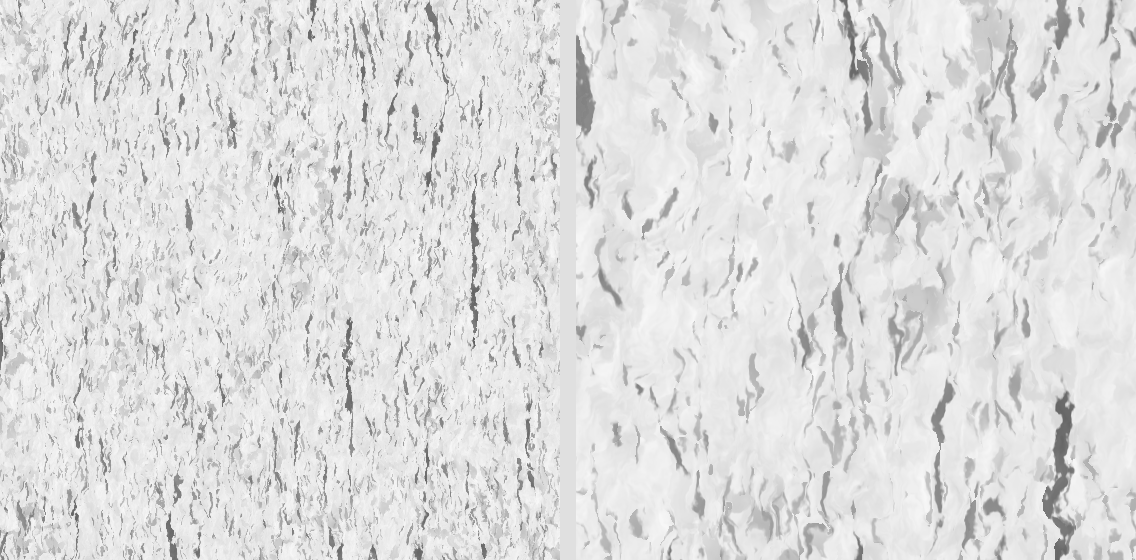
Left: the whole. Right: its middle third, enlarged.
Write a WebGL 1 fragment shader that draws this texture map.

```glsl
precision highp float;

// Pale, weathered bark: near-white plates with a fine vertical grain, split by
// broken dark fissures. Fissures are the steep borders of stretched cellular
// noise at four scales; layered noise adds relief, rough patches and flakes.

uniform vec2 u_resolution;

const float FISSURE_DARK = 0.43;
const float CRACK_GRAY = 0.50;
const float SLIVER_GRAY = 0.57;
const float NICK_GRAY = 0.66;
const float PLATE_WHITE = 0.921;
const float FLAKE_WHITE = 0.945;

vec2 hash2(vec2 p) {
  vec2 k = vec2(dot(p, vec2(127.1, 311.7)), dot(p, vec2(269.5, 183.3)));
  return fract(sin(k) * 43758.5453);
}

float valueNoise(vec2 p) {
  vec2 i = floor(p);
  vec2 f = fract(p);
  vec2 u = f * f * (3.0 - 2.0 * f);
  float low = mix(hash2(i).x, hash2(i + vec2(1.0, 0.0)).x, u.x);
  float high = mix(hash2(i + vec2(0.0, 1.0)).x, hash2(i + 1.0).x, u.x);
  return mix(low, high, u.y);
}

// Four octaves, scaled to 0..1
float fbm(vec2 p) {
  float sum = 0.0;
  float amp = 0.5;
  for (int i = 0; i < 4; i++) {
    sum += amp * valueNoise(p);
    p = p * 2.03 + vec2(17.3, 9.1);
    amp *= 0.5;
  }
  return sum / 0.9375;
}

// x: distance to cell border, y: steepness of border, z: centre distance, w: id
vec4 cells(vec2 p) {
  vec2 base = floor(p);
  vec2 nearest = vec2(4.0);
  vec2 second = vec2(4.0);
  float id = 0.0;
  for (int j = -1; j <= 1; j++) {
    for (int i = -1; i <= 1; i++) {
      vec2 cell = base + vec2(float(i), float(j));
      vec2 h = hash2(cell);
      vec2 r = cell + h - p;
      if (dot(r, r) < dot(nearest, nearest)) {
        second = nearest;
        nearest = r;
        id = fract(h.x * 7.0 + h.y * 13.0);
      } else if (dot(r, r) < dot(second, second)) {
        second = r;
      }
    }
  }
  vec2 normal = normalize(second - nearest);
  float border = dot(0.5 * (nearest + second), normal);
  return vec4(border, abs(normal.x), length(nearest), id);
}

// Coverage of tapered cracks; halfWidth is in canvas units
float cracks(vec2 p, vec2 scale, float halfWidth, float presence) {
  vec4 c = cells(p * scale);
  float soft = 0.001 * scale.x;
  float width = halfWidth * scale.x * presence * smoothstep(0.4, 0.95, c.y);
  float body = 1.0 - smoothstep(width - soft, width + soft, c.x);
  return body * smoothstep(0.0, soft, width);
}

// Where a crack layer opens up, with ragged width
float opening(vec2 p, vec2 scale, float threshold, float ragged) {
  return smoothstep(threshold, threshold + 0.16, fbm(p * scale)) * ragged;
}

void main() {
  vec2 p = gl_FragCoord.xy / u_resolution;

  // Bend the grain broadly, then roughen it
  vec2 bend = vec2(fbm(p * vec2(7.0, 5.0)), fbm(p * vec2(9.0, 6.0) + 31.0)) - 0.5;
  vec2 rough = vec2(fbm(p * vec2(85.0, 60.0) + 5.0), fbm(p * vec2(75.0, 55.0) + 63.0)) - 0.5;
  vec2 q = p + 0.04 * bend + vec2(0.015, 0.02) * rough;

  // Plate tone and side-lit relief
  vec2 grainScale = vec2(75.0, 38.0);
  float grain = fbm(q * grainScale);
  float slope = fbm((q + vec2(0.002, -0.0014)) * grainScale) - grain;
  float tone = PLATE_WHITE + 0.04 * (fbm(q * vec2(20.0, 9.0)) - 0.5);
  tone += 0.06 * (grain - 0.5) + 0.26 * slope;

  // Rough patches with speckled gray pits
  float patches = smoothstep(0.46, 0.68, fbm(p * vec2(9.0, 4.0) + 0.5 * bend + 47.0));
  float pitNoise = fbm(q * vec2(110.0, 66.0) + 12.0);
  float pits = smoothstep(0.51, 0.65, pitNoise) * (0.2 + 0.8 * patches);
  tone = mix(tone, 0.62 + 0.26 * grain, 0.8 * pits);

  // Cracks from the finest nicks to the long fissures
  float ragged = clamp(4.0 * fbm(p * vec2(120.0, 62.0) + 80.0) - 1.0, 0.0, 1.9);
  float nicks = cracks(q + 3.1, vec2(95.0, 52.0), 0.0014, opening(q, vec2(62.0, 40.0), 0.47, ragged));
  float slivers = cracks(q + 5.7, vec2(58.0, 24.0), 0.0017, opening(q + 2.0, vec2(40.0, 24.0), 0.51, ragged));
  float splits = cracks(q + 8.3, vec2(27.0, 8.5), 0.0024, opening(q + 4.0, vec2(24.0, 13.0), 0.52, ragged));
  float fissures = cracks(q + 1.9, vec2(9.0, 1.8), 0.0040, opening(q + 6.0, vec2(12.0, 6.0), 0.51, ragged));
  float shade = 0.2 * (grain - 0.5);
  tone = mix(tone, NICK_GRAY + shade, 0.8 * nicks);
  tone = mix(tone, SLIVER_GRAY + shade, 0.88 * slivers);
  tone = mix(tone, CRACK_GRAY + shade, 0.92 * splits);

  // Smooth pale flakes lying over the rough patches
  vec4 flake = cells(q * vec2(30.0, 20.0) + 21.0);
  float radius = 0.2 + 0.25 * flake.w;
  float chosen = step(0.72, flake.w) * smoothstep(0.2, 0.6, patches);
  float cover = chosen * (1.0 - smoothstep(radius - 0.05, radius + 0.02, flake.z));
  tone = mix(tone, FLAKE_WHITE + 0.2 * slope, 0.85 * cover);

  tone = mix(tone, FISSURE_DARK + shade, 0.95 * fissures);
  gl_FragColor = vec4(vec3(clamp(tone, 0.38, 0.97)), 1.0);
}
```
